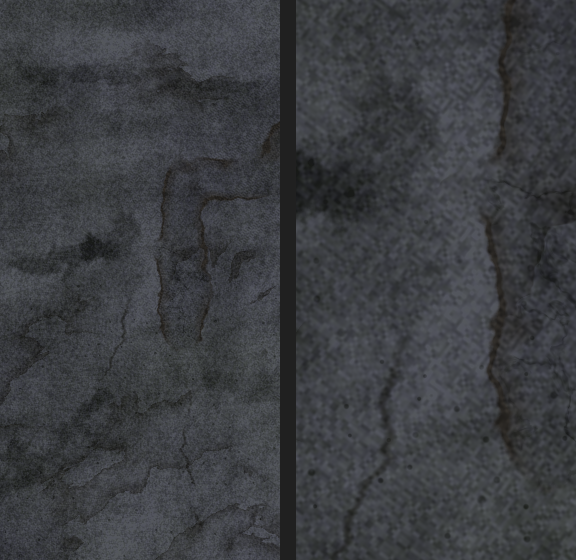
Left, the full canvas; right, a detail of the centre.
Give the GLSL for this texture, as a Shadertoy shader.

```glsl
// Dark weathered slate: layered cloudy noise, ragged mineral stains with
// brown rims, flaking ledges, thin cracks, pits and a crisp sandy grain.
// Large stains are capsules whose outlines are bent by warped noise.

const vec3 DARK = vec3(0.150, 0.156, 0.168);
const vec3 LIGHT = vec3(0.280, 0.288, 0.318);
const vec3 RUST = vec3(0.165, 0.148, 0.125);
const vec3 GREEN_SHIFT = vec3(0.006, 0.016, -0.022);
const float BASE_TONE = 0.73;
const float CLOUD_CONTRAST = 1.45;
const float MOTTLE_CONTRAST = 0.55;
const float GRAIN_CONTRAST = 1.15;
const float GRAIN_SCALE = 230.0;
const float PIT_SCALE = 24.0;
const float PIT_CHANCE = 0.25;

// Smears: start and end points, then radius and tone change
const int SMEARS = 9;
const vec4 SMEAR_LINE[SMEARS] = vec4[SMEARS](
    vec4(0.05, 1.07, 0.36, 1.11), vec4(0.36, 1.11, 0.44, 1.16),
    vec4(0.04, 0.29, 0.32, 0.59), vec4(0.76, 0.60, 1.02, 0.63),
    vec4(0.10, 1.74, 0.95, 1.70), vec4(0.20, 1.83, 0.50, 1.83),
    vec4(0.55, 0.94, 0.55, 1.10), vec4(0.34, 1.45, 0.60, 1.46),
    vec4(0.93, 0.76, 0.96, 0.94));
const vec2 SMEAR_LOOK[SMEARS] = vec2[SMEARS](
    vec2(0.022, -0.50), vec2(0.045, -0.42), vec2(0.024, -0.45),
    vec2(0.050, -0.36), vec2(0.020, -0.32), vec2(0.065, 0.27),
    vec2(0.050, 0.27), vec2(0.040, 0.18), vec2(0.060, 0.20));

float hash(vec2 p) {
    return fract(sin(dot(p, vec2(127.1, 311.7))) * 43758.5453);
}

float noise(vec2 p) {
    vec2 i = floor(p), f = fract(p);
    f = f * f * (3.0 - 2.0 * f);
    return mix(mix(hash(i), hash(i + vec2(1, 0)), f.x),
               mix(hash(i + vec2(0, 1)), hash(i + vec2(1, 1)), f.x), f.y);
}

float fbm(vec2 p) {
    float sum = 0.0, amp = 0.5;
    for (int i = 0; i < 6; i++) {
        sum += amp * noise(p);
        p = mat2(1.6, 1.2, -1.2, 1.6) * p + 17.3;
        amp *= 0.52;
    }
    return sum;
}

float segment(vec2 p, vec2 a, vec2 b) {
    vec2 ab = b - a;
    return length(p - a - ab * clamp(dot(p - a, ab) / dot(ab, ab), 0.0, 1.0));
}

// Soft line, 1 at the zero of d
float line(float d, float width) {
    return 1.0 - smoothstep(0.0, width, abs(d));
}

float pits(vec2 p) {
    vec2 cell = floor(p * PIT_SCALE);
    vec2 centre = 0.25 + 0.5 * vec2(hash(cell + 3.1), hash(cell + 8.7));
    float radius = mix(0.07, 0.17, hash(cell + 5.3));
    float spot = 1.0 - smoothstep(radius * 0.4, radius, length(fract(p * PIT_SCALE) - centre));
    return spot * step(hash(cell), PIT_CHANCE);
}

void mainImage(out vec4 fragColor, in vec2 fragCoord) {
    vec2 p = fragCoord / iResolution.x;
    vec2 warp = vec2(fbm(p * 5.0 + 2.0), fbm(p * 5.0 + 31.0)) - 0.5;
    vec2 q = p + 0.16 * warp;
    float mottle = fbm(p * 22.0 + 13.0) - 0.5;

    // Clouds: level layers above, slanting layers below
    vec2 slant = mat2(0.8, -0.6, 0.6, 0.8) * q;
    float lower = 1.0 - smoothstep(0.95, 1.35, p.y);
    float cloud = mix(fbm(q * vec2(2.2, 5.5)), fbm(slant * vec2(2.4, 5.0) + 9.0), lower);
    float tone = BASE_TONE + CLOUD_CONTRAST * (cloud - 0.5) + MOTTLE_CONTRAST * mottle;
    tone += 0.16 * (noise(vec2(p.x * 38.0, p.y * 2.5)) - 0.5);

    // Smears with ragged outlines
    for (int i = 0; i < SMEARS; i++) {
        vec4 s = SMEAR_LINE[i];
        float r = SMEAR_LOOK[i].x;
        float d = segment(q, s.xy, s.zw) - r + 0.09 * mottle;
        tone += SMEAR_LOOK[i].y * (1.0 - smoothstep(-0.4 * r, 0.022, d));
    }

    // Flaking ledges: sharp on one side, fading on the other
    float ledge = mix(fbm(q * vec2(2.0, 4.2) + 40.0), fbm(slant * vec2(2.0, 4.5) + 60.0), lower) - 0.53;
    float broken = smoothstep(0.42, 0.62, fbm(p * 4.0 + 70.0));
    float edge = smoothstep(-0.004, 0.006, ledge) * exp(-max(ledge, 0.0) * 24.0) * broken;
    tone -= 0.55 * edge;

    // Rust-rimmed column bending off to the right
    float column = min(segment(q, vec2(0.66, 0.86), vec2(0.67, 1.32)),
                       segment(q, vec2(0.67, 1.32), vec2(1.10, 1.47))) - 0.085;
    column += 0.03 * mottle;
    float inside = 1.0 - smoothstep(-0.02, 0.01, column);
    float rim = (line(column, 0.010) + 0.5 * line(column + 0.012, 0.028))
              * smoothstep(0.12, 0.45, noise(p * 9.0 + 5.0));
    float wrinkle = line(fbm(q * 16.0) - 0.5, 0.045);
    tone -= inside * (0.14 + 0.40 * wrinkle * (1.0 - smoothstep(1.1, 1.4, p.y)));

    // Thin cracks running down from the stains
    float wander = 0.12 * (fbm(vec2(p.y * 9.0, 4.0)) - 0.5) + 0.05 * warp.x;
    float crack = line(p.x - 0.43 - wander - 0.22 * (p.y - 0.75), 0.008)
                * smoothstep(0.62, 0.70, p.y) * (1.0 - smoothstep(0.88, 0.95, p.y));
    crack += line(p.x - 0.69 - wander, 0.009) * (1.0 - smoothstep(0.35, 0.85, p.y))
           * smoothstep(0.05, 0.15, p.y) * smoothstep(0.35, 0.6, noise(p * vec2(8.0, 18.0)));
    tone -= 0.6 * crack;

    // Pits and grain, turned so that its lattice does not show
    tone -= 0.6 * pits(p) * (1.0 - 0.6 * smoothstep(0.8, 1.3, p.y));
    vec2 g = mat2(0.8, 0.6, -0.6, 0.8) * p * GRAIN_SCALE;
    float grain = 0.68 * noise(g) + 0.32 * noise(g.yx * 0.47 + 11.0) - 0.5;
    tone += GRAIN_CONTRAST * grain;

    // Colour
    vec3 color = mix(DARK, LIGHT, clamp(tone, -0.45, 1.35));
    float green = 0.7 * noise(g * 0.7 + 50.0) + 0.9 * fbm(p * 3.0 + 80.0) - 0.6;
    color += GREEN_SHIFT * green;
    float rust = clamp(0.8 * rim + 0.35 * edge + 0.25 * crack, 0.0, 0.85);
    color = mix(color, RUST * (0.85 + 0.8 * grain), rust);
    fragColor = vec4(color, 1.0);
}
```
